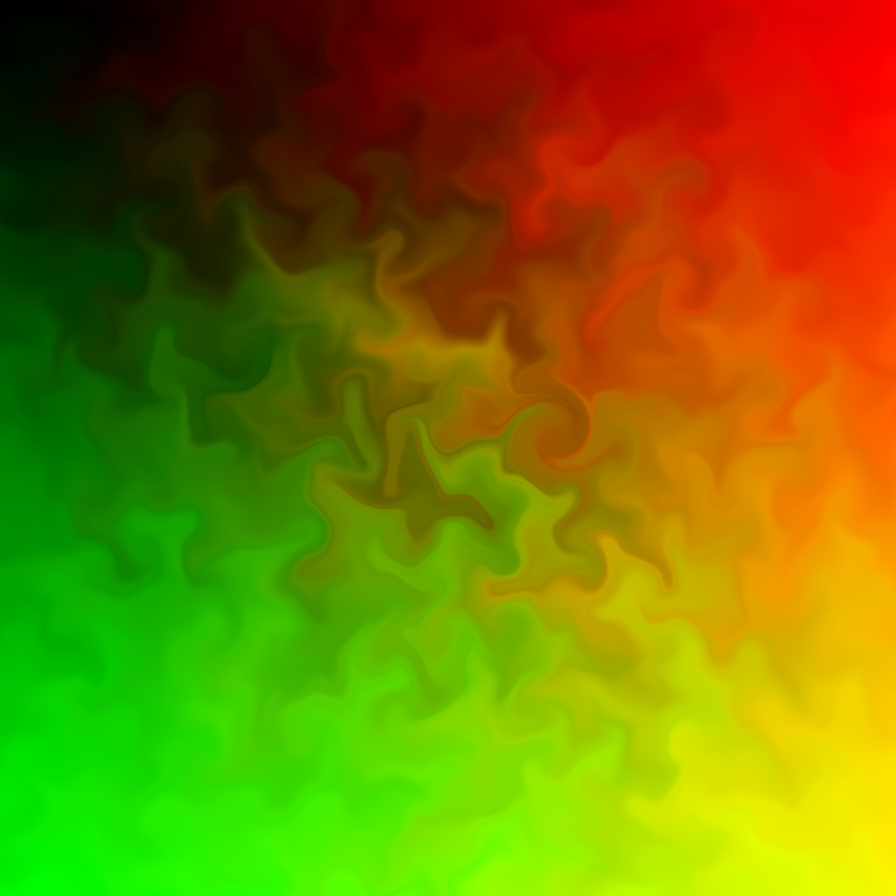
Give the GLSL for this background, as a Shadertoy shader.

```glsl
// Two crossed colour ramps (red grows rightward, green grows downward) stirred like ink.
// Each stirring pass turns the plane about jittered cell vortices, from fine to coarse,
// strongest at the centre; ripples and broad plumes, curled by the stirring, add shade.

#define PASSES 5
#define FINEST_CELLS 17.0
#define CELL_RATIO 0.8
#define TWIST 1.75
#define EDGE_CALM 0.4
#define CENTRE_FOCUS 6.0
#define RAMP_CONTRAST 0.5
#define RIPPLE_SHADE 0.035
#define BASE_SHADE 0.035
#define SPIRAL_CENTRE vec2(0.62, 0.515)
#define SPIRAL_RADIUS 0.07

vec3 hash3(vec2 cell, float seed) {
    vec3 q = fract(vec3(cell.xyx + seed * 17.3) * vec3(0.1031, 0.1030, 0.0973));
    q += dot(q, q.yxz + 33.33);
    return fract((q.xxy + q.yzz) * q.zyx);
}

mat2 turn(float angle) {
    float c = cos(angle), s = sin(angle);
    return mat2(c, s, -s, c);
}

// Displacement of a point d (in radii) turned about a vortex of finite reach
vec2 vortex(vec2 d, float angle) {
    float reach = max(0.0, 1.0 - dot(d, d));
    return turn(angle * reach * reach * reach) * d - d;
}

// Sum of the vortices in the nearby cells of a tilted grid
vec2 stir(vec2 p, float cells, float seed) {
    mat2 tilt = turn(seed * 1.3);
    vec2 q = tilt * p * cells;
    vec2 home = floor(q);
    vec2 offset = vec2(0.0);
    for (int j = -1; j <= 1; j++) {
        for (int i = -1; i <= 1; i++) {
            vec2 cell = home + vec2(i, j);
            vec3 rnd = hash3(cell + 40.0, seed);
            vec2 centre = cell + 0.25 + 0.5 * rnd.xy;
            float spin = rnd.z < 0.5 ? -1.0 : 1.0;
            float force = 0.5 + abs(rnd.z - 0.5);
            offset += vortex(q - centre, TWIST * spin * force);
        }
    }
    return offset * tilt / cells;
}

// Soft capsule of light from a to b
float plume(vec2 p, vec2 a, vec2 b, float width) {
    vec2 ab = b - a;
    float t = clamp(dot(p - a, ab) / dot(ab, ab), 0.0, 1.0);
    vec2 d = (p - a - ab * t) / width;
    return exp(-dot(d, d));
}

// Broad light and dark currents
float currents(vec2 p) {
    float light = 0.12 * plume(p, vec2(0.29, 0.67), vec2(0.55, 0.59), 0.035);
    light += 0.06 * plume(p, vec2(0.64, 0.84), vec2(0.70, 0.73), 0.045);
    light += 0.05 * plume(p, vec2(0.28, 0.36), vec2(0.27, 0.20), 0.04);
    float dark = 0.03 * plume(p, vec2(0.17, 0.76), vec2(0.43, 0.70), 0.06);
    dark += 0.06 * plume(p, vec2(0.25, 0.57), vec2(0.32, 0.48), 0.05);
    dark += 0.05 * plume(p, vec2(0.54, 0.46), vec2(0.55, 0.25), 0.035);
    dark += 0.04 * plume(p, vec2(0.35, 0.89), vec2(0.52, 0.83), 0.06);
    return light - dark;
}

// Layered sines, about -1 to 1
float ripples(vec2 p) {
    float broad = sin(38.0 * p.x + 2.0 * sin(27.0 * p.y)) * sin(34.0 * p.y + 1.0);
    float fine = sin(59.0 * p.y + 1.5 * sin(44.0 * p.x)) * sin(53.0 * p.x - 8.0 * p.y);
    return 0.7 * broad + 0.3 * fine;
}

float centreFocus(vec2 p) {
    vec2 d = p - 0.5;
    return mix(EDGE_CALM, 1.0, exp(-CENTRE_FOCUS * dot(d, d)));
}

vec3 inkColour(vec2 uv) {
    // Main spiral, then the scattered vortices
    vec2 p = uv + SPIRAL_RADIUS * vortex((uv - SPIRAL_CENTRE) / SPIRAL_RADIUS, 3.5);
    float cells = FINEST_CELLS;
    for (int i = 0; i < PASSES; i++) {
        p += centreFocus(p) * stir(p, cells, float(i) + 1.0);
        cells *= CELL_RATIO;
    }

    // Crossed ramps, shaded, with softened ends
    float shade = currents(mix(uv, p, 0.5)) - BASE_SHADE;
    shade += RIPPLE_SHADE * centreFocus(uv) * ripples(p);
    vec2 ramp = clamp(vec2(p.x, 1.0 - p.y) + shade, 0.0, 1.0);
    ramp = mix(ramp, smoothstep(0.0, 1.0, ramp), RAMP_CONTRAST);
    return vec3(ramp, 0.0);
}

void mainImage(out vec4 fragColor, in vec2 fragCoord) {
    // Four samples per pixel smooth the thin folds
    vec3 colour = vec3(0.0);
    for (int k = 0; k < 4; k++) {
        vec2 jitter = vec2(k % 2, k / 2) * 0.5 - 0.25;
        colour += inkColour((fragCoord + jitter) / iResolution.xy);
    }
    fragColor = vec4(colour * 0.25, 1.0);
}
```
